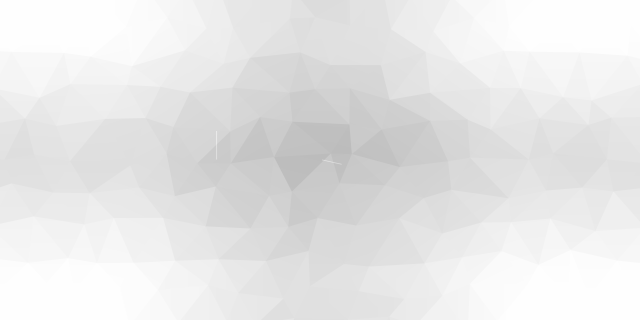
Reproduce this background procedurally as a WebGL 1 fragment shader.

```glsl
precision highp float;
// Low-poly backdrop: pale grey triangles darkening along a soft cross.

uniform vec2 u_resolution;

// Lengths are in canvas heights, measured from the canvas centre.
const vec2 CELL = vec2(0.125, 0.104);        // mean triangle spacing
const vec2 JITTER = vec2(0.56, 0.52);        // vertex scatter, in cells
const vec2 CROSS_CENTER = vec2(0.0, 0.005);
const float ROW_REACH = 0.37;                // half height of the level arm
const float COLUMN_REACH = 0.70;             // half width of the upright arm
const float ROW_SHADE = 0.132;
const float COLUMN_SHADE = 0.122;
const float FACET_CONTRAST = 0.22;           // tone change between facets
const float FACET_GRADIENT = 0.2;            // share of shading inside a facet
const float SLIT_WIDTH = 0.0018;
const float SLIT_LIGHT = 0.08;
const vec3 PAPER = vec3(0.998);

float hash(vec2 p) {
  vec3 q = fract(vec3(p.xyx) * 0.1031);
  q += dot(q, q.yzx + 33.33);
  return fract((q.x + q.y) * q.z);
}

// Scattered vertex of a grid whose odd rows are shifted by half a cell.
vec2 vertex(vec2 id) {
  vec2 scatter = vec2(hash(id + 41.3), hash(id + 97.7)) - 0.5;
  vec2 stagger = vec2(0.5 * mod(id.y, 2.0), 0.0);
  return (id + stagger + scatter * JITTER) * CELL + CROSS_CENTER;
}

// Darkness of the cross: a level arm plus an upright arm.
float crossShade(vec2 p) {
  vec2 d = abs(p - CROSS_CENTER);
  float row = max(0.0, 1.0 - d.y / ROW_REACH);
  float column = 1.0 - smoothstep(0.0, COLUMN_REACH, d.x);
  return ROW_SHADE * row + COLUMN_SHADE * column;
}

// Signed distance to a line, positive on its left.
float leftOf(vec2 p, vec2 a, vec2 b) {
  vec2 e = b - a;
  vec2 v = p - a;
  return (e.x * v.y - e.y * v.x) / max(length(e), 0.0001);
}

// Shade weighted by coverage, and the coverage, of one facet.
vec2 facet(vec2 p, vec2 a, vec2 b, vec2 c, float seed, float pixel) {
  float inside = min(leftOf(p, a, b), min(leftOf(p, b, c), leftOf(p, c, a)));
  float coverage = clamp(inside / pixel + 0.5, 0.0, 1.0);
  vec2 middle = (a + b + c) / 3.0;
  float shade = crossShade(mix(middle, p, FACET_GRADIENT));
  shade *= 1.0 + FACET_CONTRAST * (seed - 0.5);
  return vec2(shade, 1.0) * coverage;
}

// Thin light gap between two facets.
float slit(vec2 p, vec2 a, vec2 b, float pixel) {
  vec2 e = b - a;
  float t = clamp(dot(p - a, e) / dot(e, e), 0.0, 1.0);
  float d = length(p - a - e * t);
  return 1.0 - smoothstep(0.0, max(SLIT_WIDTH, pixel), d);
}

void main() {
  float pixel = 1.0 / u_resolution.y;
  vec2 p = (gl_FragCoord.xy - 0.5 * u_resolution) * pixel;
  vec2 home = floor((p - CROSS_CENTER) / CELL);

  // Split each nearby cell along its shorter diagonal.
  vec2 total = vec2(0.0);
  for (int j = -1; j <= 1; j++) {
    for (int i = -1; i <= 1; i++) {
      vec2 id = home + vec2(float(i), float(j));
      vec2 a = vertex(id);
      vec2 b = vertex(id + vec2(1.0, 0.0));
      vec2 c = vertex(id + vec2(1.0, 1.0));
      vec2 d = vertex(id + vec2(0.0, 1.0));
      float seed1 = hash(id + 13.1);
      float seed2 = hash(id + 71.9);
      if (distance(a, c) < distance(b, d)) {
        total += facet(p, a, b, c, seed1, pixel);
        total += facet(p, a, c, d, seed2, pixel);
      } else {
        total += facet(p, a, b, d, seed1, pixel);
        total += facet(p, b, c, d, seed2, pixel);
      }
    }
  }
  float shade = total.y > 0.01 ? total.x / total.y : crossShade(p);

  // Two light gaps near the middle.
  float gaps = slit(p, vec2(0.008, 0.0), vec2(0.066, -0.013), pixel);
  gaps = max(gaps, slit(p, vec2(-0.323, 0.089), vec2(-0.323, 0.003), pixel));

  gl_FragColor = vec4(PAPER - shade + SLIT_LIGHT * gaps, 1.0);
}
```
